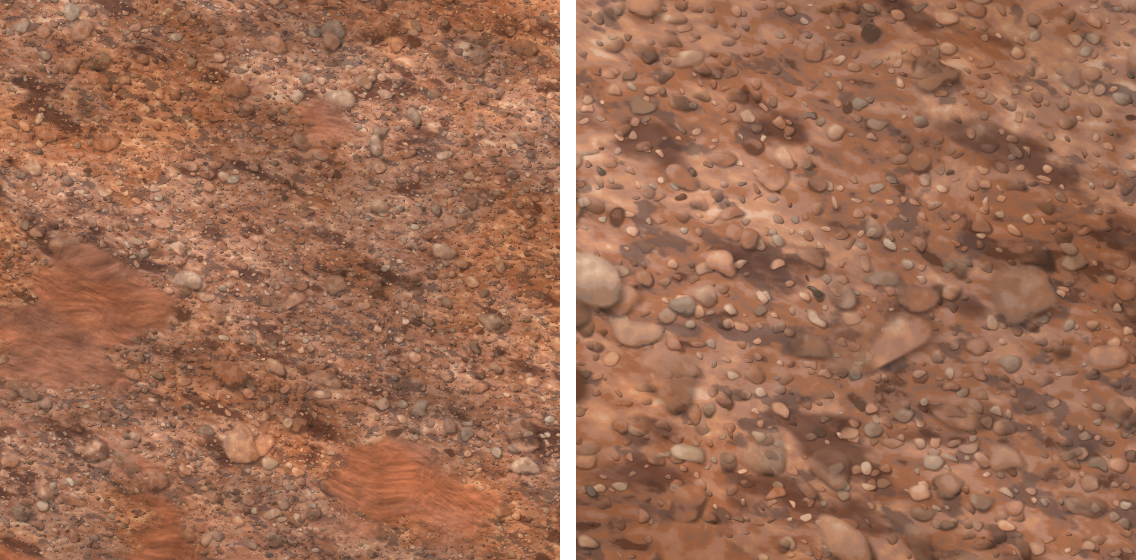
Left, the full canvas; right, a detail of the centre.
Reproduce this texture procedurally as a Shadertoy shader.

```glsl
// Weathered conglomerate: pebbles and grit set in dipping reddish clay.

// Three random values per lattice point, without sine
vec3 hash3(vec2 p) {
    vec3 h = fract(p.xyx * vec3(0.1031, 0.1030, 0.0973));
    h += dot(h, h.yxz + 33.33);
    return fract((h.xxy + h.yzz) * h.zyx);
}

float noise(vec2 p) {
    vec2 cell = floor(p), f = fract(p);
    f = f * f * (3.0 - 2.0 * f);
    float low = mix(hash3(cell).x, hash3(cell + vec2(1, 0)).x, f.x);
    float high = mix(hash3(cell + vec2(0, 1)).x, hash3(cell + vec2(1, 1)).x, f.x);
    return mix(low, high, f.y);
}

float fbm(vec2 p) {
    float sum = 0.0, amplitude = 0.52;
    for (int i = 0; i < 5; i++) {
        sum += amplitude * noise(p);
        p = mat2(1.6, 1.2, -1.2, 1.6) * p + 7.3;
        amplitude *= 0.5;
    }
    return sum;
}

mat2 rotation(float angle) {
    float c = cos(angle), s = sin(angle);
    return mat2(c, -s, s, c);
}

// Dark crevice through clay to pale stone
vec3 rockColor(float tone) {
    vec3 color = mix(vec3(0.39, 0.26, 0.20), vec3(0.54, 0.39, 0.32), smoothstep(0.0, 0.22, tone));
    color = mix(color, vec3(0.60, 0.40, 0.29), smoothstep(0.2, 0.38, tone));
    color = mix(color, vec3(0.65, 0.48, 0.40), smoothstep(0.38, 0.58, tone));
    color = mix(color, vec3(0.73, 0.53, 0.41), smoothstep(0.6, 0.8, tone));
    return mix(color, vec3(0.80, 0.66, 0.56), smoothstep(0.78, 1.05, tone));
}

// Height of the crumbly clay surface
float clayHeight(vec2 p) {
    vec2 dip = rotation(-0.35) * p;
    return fbm(dip * vec2(38, 66) + 2.5 * noise(dip * 17.0));
}

// Paints one size of scattered, half buried stones over the ground
vec3 addPebbles(vec3 ground, vec2 p, float cells, float share, float bare) {
    vec2 q = p * cells;
    q += 0.28 * (vec2(noise(q * 2.3 + cells), noise(q * 2.3 + cells + 31.0)) - 0.5);
    float nearest = 9.0, radius = 0.3;
    vec2 offset = vec2(0);
    vec3 traits = vec3(0);
    for (int y = -1; y <= 1; y++)
    for (int x = -1; x <= 1; x++) {
        vec2 cell = floor(q) + vec2(x, y);
        vec3 place = hash3(cell + cells);
        vec3 kind = hash3(cell + cells + 57.0);
        if (place.z > share) continue;
        float size = mix(0.2, 0.46, kind.x * kind.x);
        vec2 toPixel = (q - cell - 0.2 - 0.6 * place.xy) / size;
        vec2 local = rotation(-0.35 + 1.3 * (kind.y - 0.5)) * toPixel;
        float d = length(local / vec2(1.0, mix(0.5, 0.9, kind.z)));
        if (d < nearest) {
            nearest = d;
            radius = size;
            offset = toPixel;
            traits = hash3(cell + cells + 113.0);
        }
    }
    float lit = dot(offset, vec2(-0.35, 0.9));
    float edge = 0.07 + cells / (iResolution.y * radius);
    float body = 1.0 - smoothstep(1.0 - edge, 1.0 + edge, nearest);

    // Stone surface: rounded light, mottling, some grey or dark kinds
    float grain = fbm(p * 95.0 + cells) - 0.5;
    float tone = 0.38 + 0.5 * traits.x + 0.9 * grain + 0.26 * lit;
    tone -= 0.2 * smoothstep(0.6, 1.0, nearest) + 0.5 * step(traits.z, 0.09);
    vec3 stone = rockColor(tone);
    float luma = dot(stone, vec3(0.3, 0.59, 0.11));
    stone = mix(stone, luma * vec3(1.06, 1.0, 0.9), 0.65 * traits.y * traits.y);

    // Contact shadow on the lower side, and clay smeared over the stone
    float shadow = (1.0 - smoothstep(0.95, 1.4, nearest)) * clamp(0.35 - 0.7 * lit, 0.0, 1.0);
    float smear = 0.75 * smoothstep(0.48, 0.66, fbm(p * 26.0 + cells));
    ground *= 1.0 - 0.42 * shadow * (1.0 - bare);
    return mix(ground, stone, body * (1.0 - smear) * (1.0 - bare));
}

void mainImage(out vec4 fragColor, in vec2 fragCoord) {
    vec2 p = fragCoord / iResolution.y;
    vec2 dip = rotation(-0.35) * p;

    // Crumbly clay lit from above
    float relief = clayHeight(p) - clayHeight(p + vec2(-0.0015, 0.004));
    float tone = 0.53 + 1.0 * (fbm(dip * vec2(9, 20)) - 0.5);
    tone += 1.0 * (fbm(dip * vec2(65, 105) + 19.0) - 0.5) + 1.2 * relief;
    vec3 color = rockColor(tone);

    // Grey flecks and dark crevices along the bedding
    float flecks = smoothstep(0.57, 0.68, fbm(dip * vec2(48, 85) + 43.0));
    color = mix(color, vec3(0.36, 0.29, 0.27), 0.6 * flecks);
    float crevice = smoothstep(0.6, 0.74, fbm(dip * vec2(13, 31) + 71.0));
    color = mix(color, vec3(0.29, 0.19, 0.16), 0.65 * crevice);

    // Smooth bare clay, mostly towards the lower left
    float patches = fbm(dip * vec2(3.2, 7.5) + 5.0) + 0.13 - 0.32 * length(p - vec2(0.25, 0.2));
    float bare = smoothstep(0.57, 0.65, patches);
    vec3 clay = vec3(0.62, 0.41, 0.32) * (1.0 + 0.7 * relief + 0.5 * (fbm(dip * 24.0) - 0.5));
    color = mix(color, clay, 0.85 * bare);

    // Grit to cobbles, the coarse sizes thinning towards the upper right
    float cells = 105.0, share = 0.62;
    for (int i = 0; i < 5; i++) {
        color = addPebbles(color, p, cells, share, bare * 0.9);
        cells /= 1.75;
        share *= 0.8;
    }

    // Rusty stain and broad uneven shade
    float rust = smoothstep(0.38, 0.68, fbm(dip * vec2(4, 8) + 91.0) + 0.1 * (p.x + p.y - 1.0));
    color *= mix(vec3(1.02, 1.0, 0.99), vec3(1.05, 0.93, 0.81), rust);
    color *= 1.03 + 0.45 * (fbm(dip * vec2(5, 11) + 133.0) - 0.5);
    fragColor = vec4(clamp(color, 0.0, 1.0), 1.0);
}
```
